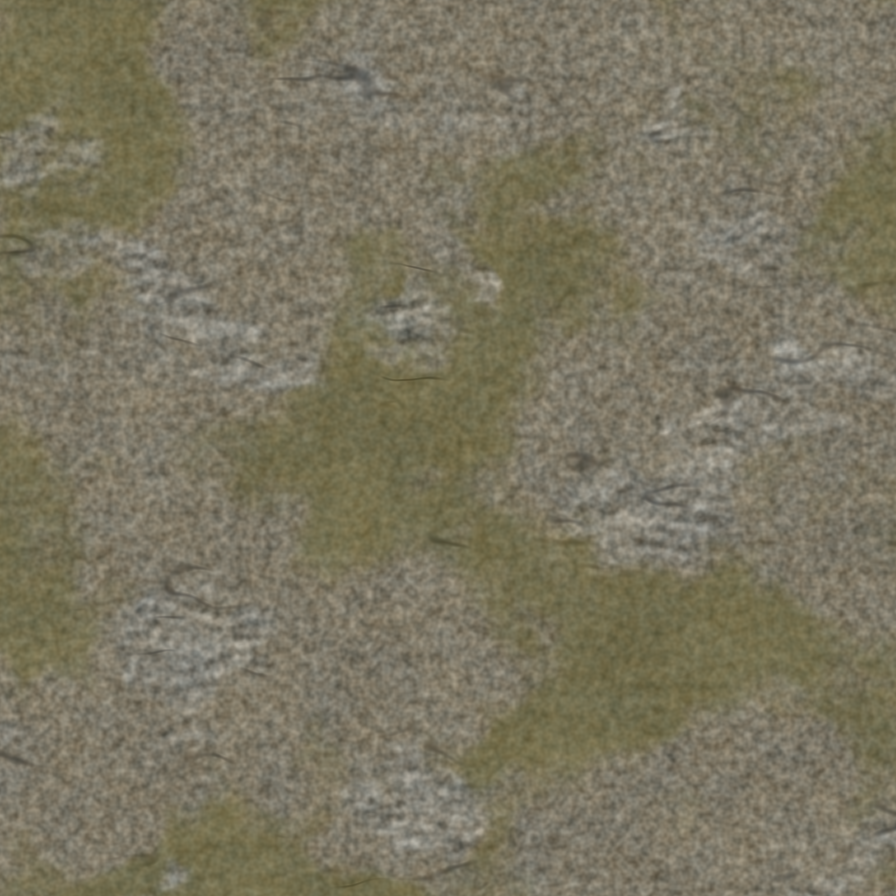
A Shadertoy shader for this texture:

```glsl
// Weathered ground: mossy turf worn through to gritty soil and pale rock.
// Warped gradient noise lays out the patches; stretched noise is embossed
// into broken, mostly level ledges, and fine noise adds the grit.

#define PATCH_SCALE 3.3
#define WARP_AMOUNT 0.10
#define MOSS_BIAS -0.045
#define ROCK_LEVEL 0.13
#define LEDGE_SCALE vec2(13.0, 34.0)
#define LEDGE_RELIEF 0.30
#define CRACK_DEPTH 0.13
#define GRIT_SCALE 62.0
#define GRIT_CONTRAST 0.19
#define MOSS_COLOR vec3(0.445, 0.425, 0.300)
#define SOIL_COLOR vec3(0.492, 0.468, 0.405)
#define ROCK_COLOR vec3(0.520, 0.510, 0.470)

// Unit gradient for a lattice point, from an integer hash.
vec2 latticeGradient(vec2 cell) {
    uvec2 k = uvec2(ivec2(cell) + 4096);
    uint h = k.x * 1597334677u ^ k.y * 3812015801u;
    h = (h ^ (h >> 15)) * 2246822519u;
    h = (h ^ (h >> 13)) * 3266489917u;
    float angle = float((h >> 8) & 65535u) / 65536.0 * 6.28319;
    return vec2(cos(angle), sin(angle));
}

float gradientNoise(vec2 p) {
    vec2 cell = floor(p), f = p - cell;
    vec2 u = f * f * f * (f * (f * 6.0 - 15.0) + 10.0);
    vec2 e = vec2(1.0, 0.0);
    float a = dot(latticeGradient(cell), f);
    float b = dot(latticeGradient(cell + e.xy), f - e.xy);
    float c = dot(latticeGradient(cell + e.yx), f - e.yx);
    float d = dot(latticeGradient(cell + e.xx), f - e.xx);
    return mix(mix(a, b, u.x), mix(c, d, u.x), u.y);
}

float fbm(vec2 p) {
    float sum = 0.0, weight = 0.7;
    for (int i = 0; i < 4; i++) {
        sum += weight * gradientNoise(p);
        p = mat2(1.6, 1.2, -1.2, 1.6) * p + 7.3;
        weight *= 0.5;
    }
    return sum;
}

// Height of the rock: level strata, roughened by smaller chips.
float ledgeHeight(vec2 p) {
    vec2 bend = vec2(0.0, 0.03 * gradientNoise(p * 9.0 + 3.0));
    vec2 q = (p + bend) * LEDGE_SCALE;
    return gradientNoise(q) + 0.5 * gradientNoise(q * 2.1 + 5.0)
         + 0.3 * gradientNoise(p * 75.0);
}

void mainImage(out vec4 fragColor, in vec2 fragCoord) {
    vec2 p = fragCoord / min(iResolution.x, iResolution.y);
    vec2 warp = vec2(fbm(p * 4.0 + 11.0), fbm(p * 4.0 + 37.0));
    vec2 q = p + WARP_AMOUNT * warp;

    // Cover: moss, bare soil and exposed rock
    float cover = fbm(q * PATCH_SCALE + 2.7) + 0.10 * fbm(p * 24.0);
    float moss = smoothstep(-0.13, 0.13, cover + MOSS_BIAS);
    float outcrop = fbm(q * vec2(4.0, 5.5) + 51.0) - 0.25 * cover;
    outcrop += 0.22 * fbm(p * vec2(14.0, 24.0) + 19.0);
    float rock = smoothstep(ROCK_LEVEL, ROCK_LEVEL + 0.22, outcrop);
    vec3 color = mix(SOIL_COLOR, MOSS_COLOR, moss);
    color = mix(color, ROCK_COLOR, rock * 0.85);

    // Soft tint drift inside each cover
    float drift = fbm(p * 9.0 + 80.0);
    color += 0.05 * drift * vec3(1.0, 0.95, 0.8);
    color += 0.035 * gradientNoise(p * 21.0 + 8.0) * vec3(0.5, 0.0, -0.7);

    // Fine grit, strongest on bare soil
    float grit = 0.55 * gradientNoise(p * GRIT_SCALE)
               + 0.65 * gradientNoise(p * GRIT_SCALE * 1.9 + 13.0)
               + 0.40 * gradientNoise(p * GRIT_SCALE * 3.1 + 29.0);
    float roughness = mix(1.0, 0.55, moss * (1.0 - rock));
    color += GRIT_CONTRAST * roughness * grit * vec3(1.0, 0.98, 0.94);
    float fleck = gradientNoise(p * GRIT_SCALE * 1.4 + 91.0);
    color += 0.03 * fleck * vec3(0.7, 0.0, -0.5);

    // Ledges lit from above, with dark broken cracks beneath them
    float height = ledgeHeight(p);
    float slope = height - ledgeHeight(p + vec2(-0.002, 0.005));
    float exposed = 0.12 + 0.88 * rock;
    color += LEDGE_RELIEF * exposed * clamp(slope, -0.4, 0.4);
    float seam = gradientNoise((p + 0.05 * warp) * vec2(8.0, 25.0) + 63.0);
    float broken = smoothstep(0.02, 0.3, gradientNoise(p * vec2(12.0, 17.0) + 44.0));
    float crack = (1.0 - smoothstep(0.0, 0.09, abs(seam))) * broken;
    crack *= smoothstep(-0.02, 0.20, outcrop);
    color -= CRACK_DEPTH * crack * (1.0 + grit) * vec3(1.0, 0.98, 0.88);

    fragColor = vec4(clamp(color, 0.0, 1.0), 1.0);
}
```
